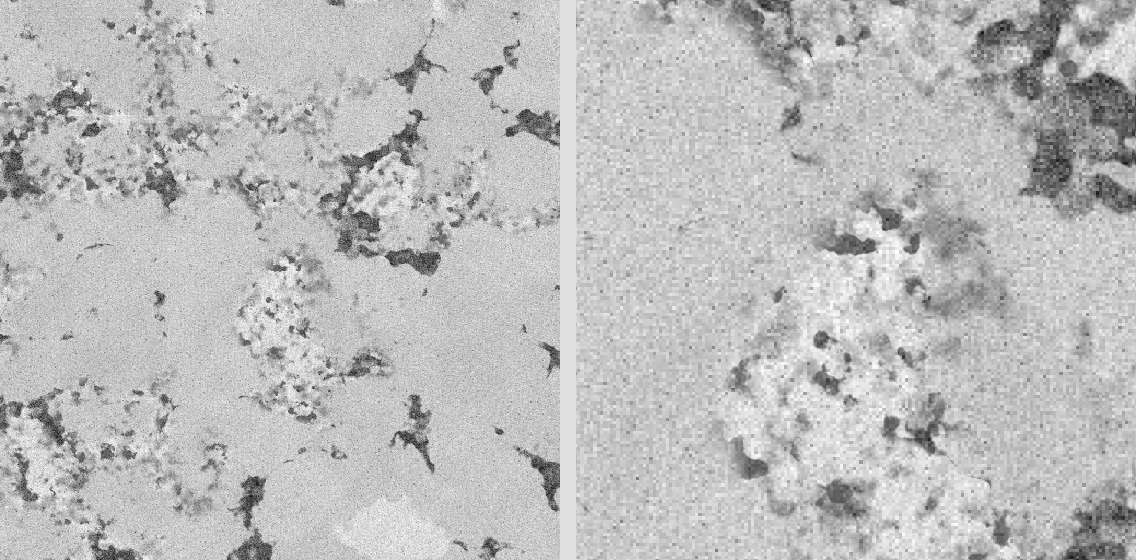
Left, the full canvas; right, a detail of the centre.
Give the GLSL for this texture, as a Shadertoy shader.

```glsl
// Grey scan of a sandstone: packed grains, dark angular pores, crumbly cement and fine speckle.

float hash(vec2 p) {
    return fract(sin(dot(p, vec2(127.1, 311.7))) * 43758.5453);
}

vec2 hash2(vec2 p) {
    return vec2(hash(p), hash(p + 37.3));
}

float noise(vec2 p) {
    vec2 i = floor(p), f = fract(p);
    f = f * f * (3.0 - 2.0 * f);
    return mix(mix(hash(i), hash(i + vec2(1, 0)), f.x),
               mix(hash(i + vec2(0, 1)), hash(i + vec2(1, 1)), f.x), f.y);
}

float fbm(vec2 p) {
    float sum = 0.0, amp = 0.533;
    for (int i = 0; i < 4; i++) {
        sum += amp * noise(p);
        p = mat2(1.6, 1.2, -1.2, 1.6) * p + 5.7;
        amp *= 0.5;
    }
    return sum;
}

// Returns the rounded distance to the grain border and the grain's random id.
// The soft minimum rounds the corners, which leaves concave gaps between grains.
vec2 grains(vec2 p) {
    vec2 home = floor(p), nearest = vec2(0), nearestCell = home;
    float best = 1e3;
    for (int y = -1; y <= 1; y++)
    for (int x = -1; x <= 1; x++) {
        vec2 cell = home + vec2(x, y);
        vec2 toSite = cell + 0.05 + 0.9 * hash2(cell) - p;
        float d = dot(toSite, toSite);
        if (d < best) {
            best = d;
            nearest = toSite;
            nearestCell = cell;
        }
    }
    float sum = 0.0;
    for (int y = -2; y <= 2; y++)
    for (int x = -2; x <= 2; x++) {
        if (x == 0 && y == 0) continue;
        vec2 cell = nearestCell + vec2(x, y);
        vec2 toSite = cell + 0.05 + 0.9 * hash2(cell) - p;
        float border = dot(0.5 * (nearest + toSite), normalize(toSite - nearest));
        sum += exp(-border / 0.12);
    }
    return vec2(-0.12 * log(sum), hash(nearestCell + 91.7));
}

void mainImage(out vec4 fragColor, in vec2 fragCoord) {
    vec2 uv = fragCoord / min(iResolution.x, iResolution.y);

    // Grains with bent, slightly rough outlines
    vec2 bend = vec2(fbm(uv * 11.0), fbm(uv * 11.0 + 40.0)) - 0.5;
    vec2 rough = vec2(noise(uv * 90.0), noise(uv * 90.0 + 20.0)) - 0.5;
    vec2 grain = grains(uv * vec2(6.6, 7.8) + 0.65 * bend + 0.09 * rough + 3.0);
    float border = grain.x;
    float shade = 0.765 + 0.035 * fract(grain.y * 7.0);
    shade = mix(shade, 0.86, step(0.87, grain.y));
    float grey = mix(0.78, shade, smoothstep(-0.04, 0.01, border));
    grey += 0.06 * (fbm(uv * 25.0 + 60.0) - 0.5);

    // Crumbly cement along some borders, partly bright and partly porous
    float crumbs = fbm(uv * 85.0 + 11.0);
    float cement = smoothstep(0.49, 0.6, fbm(uv * 6.0 + 17.0))
                 * (1.0 - smoothstep(0.02, 0.2, border + 0.4 * (crumbs - 0.5)));
    float tone = 0.775 + 0.22 * (noise(uv * 14.0 + 30.0) - 0.5);
    float cementGrey = tone + 0.7 * (crumbs - 0.5);
    float pits = fbm(uv * 75.0 + 70.0) + 0.25 * (noise(uv * 13.0 + 50.0) - 0.5);
    cementGrey = mix(cementGrey, 0.4, smoothstep(0.6, 0.7, pits));
    grey = mix(grey, clamp(cementGrey, 0.32, 0.9), cement);

    // Ragged pores at some grain corners, and short cracks along the borders
    float open = smoothstep(0.5, 0.85, noise(uv * 11.0 + 8.0));
    float crack = smoothstep(0.62, 0.85, noise(uv * 17.0 + 90.0));
    float reach = -0.13 + 0.115 * open + 0.1 * crack + 0.16 * (fbm(uv * 65.0 + 25.0) - 0.5);
    float pore = 1.0 - smoothstep(-0.02, 0.025, border - reach);
    float poreGrey = 0.38 + 0.45 * (fbm(uv * 90.0 + 80.0) - 0.5);
    poreGrey += 0.25 * smoothstep(0.6, 0.8, noise(uv * 60.0 + 35.0));
    grey = mix(grey, poreGrey, pore);

    // Fine scanner speckle with scattered dark dots
    vec2 dotCell = floor(uv * 512.0);
    float speckle = hash(dotCell) + hash(dotCell.yx * 1.37 + 13.1)
                  + hash(dotCell * vec2(0.73, 1.91) + 29.7) - 1.5;
    grey += speckle * mix(0.095, 0.16, pore);
    grey -= 0.17 * step(0.965, hash(dotCell.yx * vec2(1.13, 0.57) + 53.9)) * (1.0 - 0.4 * pore);

    fragColor = vec4(vec3(clamp(grey, 0.0, 1.0)), 1.0);
}
```
